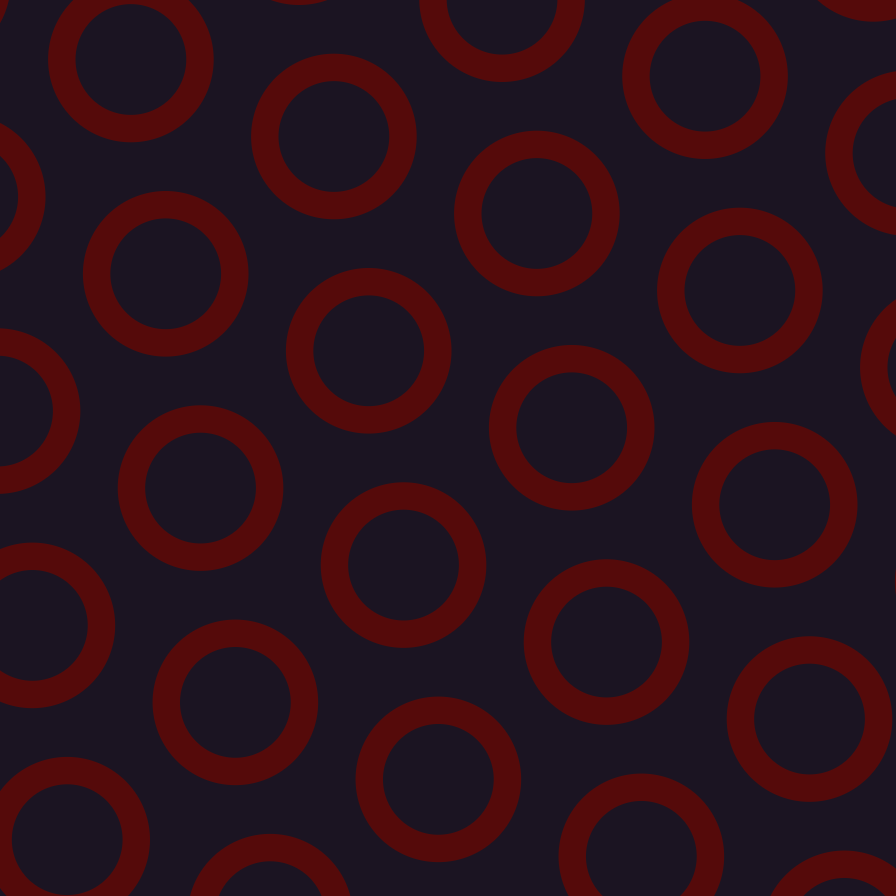
This pattern is drawn by a WebGL 2 fragment shader. Its source:

```glsl
#version 300 es
precision highp float;
// Dark red rings on a tilted triangular lattice over a near-black violet ground.

#define SPACING 0.2423
#define TILT -0.3625
#define ORIGIN vec2(0.4115, 0.6085)
#define OUTER_RADIUS 0.0924
#define INNER_RADIUS 0.0618
#define GROUND_COLOR vec3(0.104, 0.080, 0.133)
#define RING_COLOR vec3(0.333, 0.039, 0.039)

uniform vec2 u_resolution;
out vec4 fragColor;

const float SIXTY_DEGREES = 1.047198;

vec2 direction(float angle) {
    return vec2(cos(angle), sin(angle));
}

// Distance from p to the closest point of the triangular lattice.
float latticeDistance(vec2 p) {
    mat2 basis = SPACING * mat2(direction(TILT), direction(TILT - SIXTY_DEGREES));
    vec2 cell = fract(inverse(basis) * p);
    float nearest = SPACING;
    for (int i = 0; i < 4; i++) {
        vec2 corner = vec2(i & 1, i >> 1);
        nearest = min(nearest, length(basis * (cell - corner)));
    }
    return nearest;
}

// Signed distance to a ring, given the distance to its centre.
float ringDistance(float r) {
    float middle = 0.5 * (OUTER_RADIUS + INNER_RADIUS);
    float halfWidth = 0.5 * (OUTER_RADIUS - INNER_RADIUS);
    return abs(r - middle) - halfWidth;
}

void main() {
    vec2 p = gl_FragCoord.xy / u_resolution.y;
    float pixel = 1.0 / u_resolution.y;

    // Ring coverage with a one-pixel soft edge.
    float d = ringDistance(latticeDistance(p - ORIGIN));
    float coverage = clamp(0.5 - d / pixel, 0.0, 1.0);

    fragColor = vec4(mix(GROUND_COLOR, RING_COLOR, coverage), 1.0);
}
```
